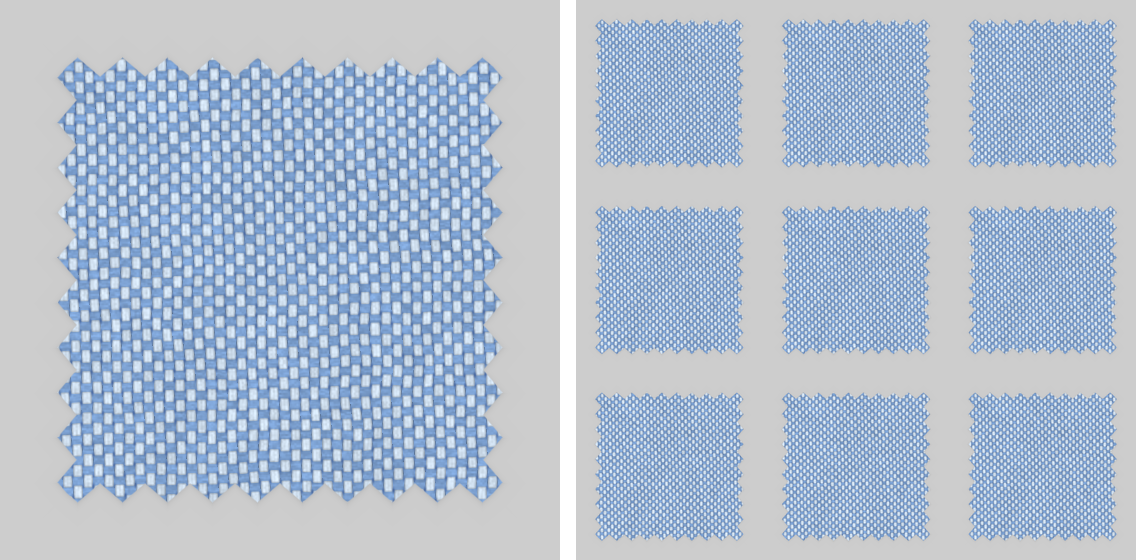
Left, the tile; right, the same tile 3 across and 3 down.
Give the GLSL for this texture, as a WebGL 1 fragment shader.

```glsl
precision highp float;
uniform vec2 u_resolution;

#define THREADS 54.0
#define TILT 0.022
#define WOBBLE 0.22
#define TEETH_PITCH 0.0803
#define TOOTH_DEPTH 0.034
#define HALF_SIZE 0.397
#define BACKDROP vec3(0.802)
#define PALE vec3(0.795, 0.855, 0.915)
#define BLUE vec3(0.475, 0.615, 0.80)
#define GAP vec3(0.29, 0.41, 0.63)
#define GRAIN 0.085

float hash(vec2 p) {
  vec3 q = fract(p.xyx * vec3(0.1031, 0.1030, 0.0973));
  q += dot(q, q.yzx + 33.33);
  return fract((q.x + q.y) * q.z);
}

// Value noise that wraps after a whole number of lattice steps
float noise(vec2 p, vec2 period) {
  vec2 i = floor(p);
  vec2 f = fract(p);
  f = f * f * (3.0 - 2.0 * f);
  vec2 a = mod(i, period);
  vec2 b = mod(i + 1.0, period);
  return mix(mix(hash(a), hash(vec2(b.x, a.y)), f.x),
             mix(hash(vec2(a.x, b.y)), hash(b), f.x), f.y);
}

float wrappedNoise(vec2 uv, vec2 count) {
  return noise(uv * count, count);
}

float roundedBox(vec2 p, vec2 halfSize, float radius) {
  vec2 q = abs(p) - halfSize + radius;
  return length(max(q, 0.0)) + min(max(q.x, q.y), 0.0) - radius;
}

// Signed distance to the square with pinked edges
float swatchDistance(vec2 p) {
  vec2 notch = 2.0 * abs(fract(p / TEETH_PITCH) - 0.5);
  vec2 reach = abs(p) + TOOTH_DEPTH * notch.yx;
  return (max(reach.x, reach.y) - HALF_SIZE) / 1.3;
}

vec3 weave(vec2 uv, float pixel) {
  // Slightly turned and uneven thread grid
  vec2 p = uv - 0.5;
  vec2 w = (p + TILT * vec2(p.y, -p.x)) * THREADS + vec2(0.4, 0.5);
  w += WOBBLE * (vec2(wrappedNoise(uv, vec2(17.0)),
                      wrappedNoise(uv, vec2(19.0))) - 0.5);
  float column = floor(w.x);
  float shifted = w.y + 0.5 + mod(column, 2.0);
  vec2 local = vec2(fract(w.x) - 0.5, mod(shifted, 2.0) - 1.0);
  float blockSeed = hash(vec2(column, floor(shifted * 0.5)) + 100.0);
  float blueSeed = hash(floor(w) + 300.0);
  float soft = max(0.07, 0.6 * pixel * THREADS);

  // Blue weft, rounded across its height, with horizontal fibres
  float weftHeight = 1.0 - abs(local.y);
  float weftFibre = wrappedNoise(uv, vec2(90.0, 300.0)) - 0.5;
  vec3 weft = BLUE * (1.03 - 0.30 * weftHeight * weftHeight);
  weft *= 1.0 + 0.08 * (blueSeed - 0.5) + 0.13 * weftFibre;

  // Pale warp blocks with vertical filaments
  vec2 halfBlock = vec2(0.445, 0.585 + 0.07 * (blockSeed - 0.5));
  float block = roundedBox(local, halfBlock, 0.17);
  float warpFibre = wrappedNoise(uv, vec2(290.0, 90.0)) - 0.5;
  float filament = cos(local.x * 18.85);
  vec3 warp = PALE * (1.02 - 0.17 * smoothstep(-0.22, 0.0, block));
  warp *= 1.0 + 0.05 * (blockSeed - 0.5) + 0.07 * warpFibre - 0.018 * filament;
  vec3 color = mix(weft, warp, 1.0 - smoothstep(-soft, soft, block));

  // Dark slits where four cells meet
  vec2 corner = floor(w + 0.5);
  vec2 slit = (w - corner) / vec2(0.13, 0.27);
  float depth = 0.35 + 0.6 * hash(corner + 500.0);
  color = mix(color, GAP, depth * exp(-dot(slit, slit)));

  // Fine grain and broad unevenness
  color *= 1.0 + GRAIN * (wrappedNoise(uv, vec2(256.0)) - 0.5);
  return color * (0.985 + 0.03 * wrappedNoise(uv, vec2(6.0)));
}

void main() {
  vec2 uv = gl_FragCoord.xy / u_resolution;
  float pixel = 1.0 / min(u_resolution.x, u_resolution.y);
  float edge = swatchDistance(uv - 0.5);

  // Faint contact shadow on the plain backdrop
  float shade = exp(-max(swatchDistance(uv - vec2(0.5, 0.498)), 0.0) * 220.0);
  vec3 color = BACKDROP * (1.0 - 0.06 * shade);

  float cover = 1.0 - smoothstep(-pixel, pixel, edge);
  color = mix(color, weave(uv, pixel), cover);
  gl_FragColor = vec4(color, 1.0);
}
```
